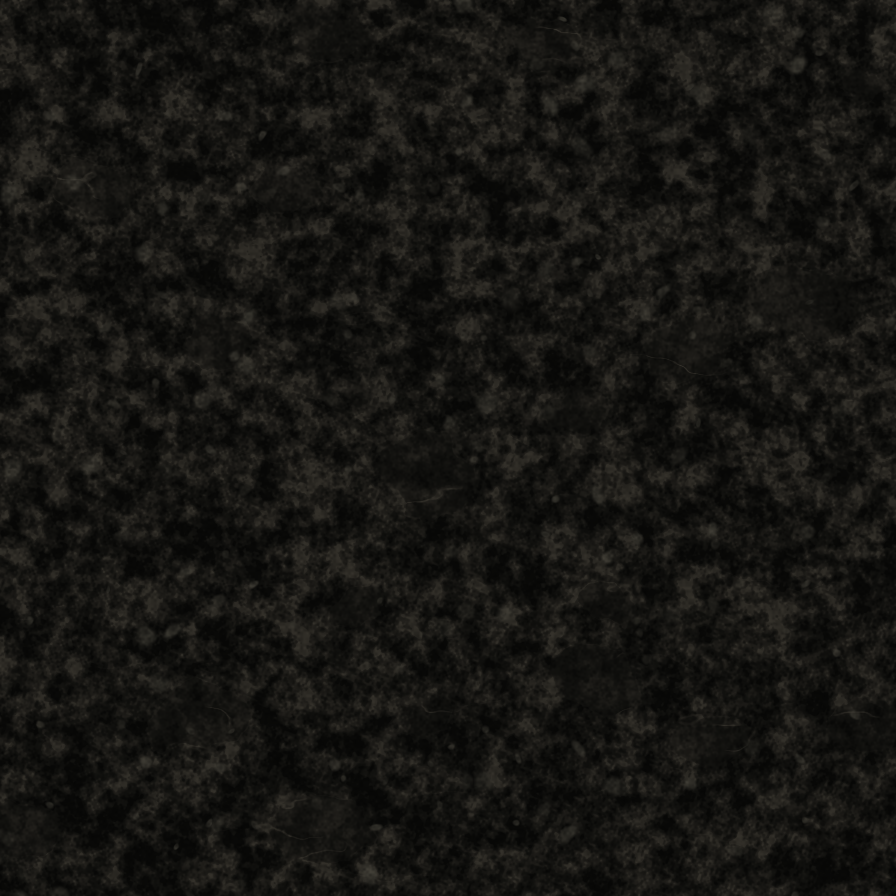
Reproduce this texture procedurally as a three.js fragment shader.

```glsl
varying vec2 vUv;

// Stone colours, from deepest shadow to palest grain
const vec3 BLACK = vec3(0.031, 0.031, 0.026);
const vec3 DARK  = vec3(0.062, 0.061, 0.052);
const vec3 MID   = vec3(0.110, 0.104, 0.090);
const vec3 LIGHT = vec3(0.172, 0.162, 0.140);
const vec3 SPECK = vec3(0.235, 0.226, 0.197);

// Feature sizes, as repeats across the canvas
const float MOTTLE_SCALE = 47.0;
const float CLOUD_SCALE  = 6.0;
const float CLAST_GRID   = 7.0;
const float SPECK_GRID   = 30.0;
const float VEIN_SCALE   = 14.0;
const float GRAIN_SCALE  = 300.0;

// Strengths and shares
const float MOTTLE_GAIN   = 0.77;
const float MOTTLE_SPREAD = 0.109;
const float VEIN_GAIN     = 0.5;
const float TONE_SHIFT    = 0.03;
const float CLOUD_AMOUNT  = 0.4;
const float CLAST_SHARE   = 0.34;
const float CLAST_FLATTEN = 0.7;
const float SPECK_SHARE   = 0.24;
const float VEIN_AMOUNT   = 1.6;
const float GRAIN_AMOUNT  = 0.42;

float hash(vec2 p) {
  return fract(sin(dot(p, vec2(127.1, 311.7))) * 43758.5453);
}

vec2 hash2(vec2 p) {
  return vec2(hash(p), hash(p + 37.3));
}

float noise(vec2 p) {
  vec2 cell = floor(p);
  vec2 f = fract(p);
  f = f * f * (3.0 - 2.0 * f);
  float low  = mix(hash(cell), hash(cell + vec2(1.0, 0.0)), f.x);
  float high = mix(hash(cell + vec2(0.0, 1.0)), hash(cell + 1.0), f.x);
  return mix(low, high, f.y);
}

// Layered noise, rotated per octave to hide the lattice
float fbm(vec2 p, float gain) {
  float sum = 0.0, weight = 1.0, total = 0.0;
  for (int i = 0; i < 4; i++) {
    sum += weight * noise(p);
    total += weight;
    weight *= gain;
    p = mat2(1.6, 1.2, -1.2, 1.6) * p + 17.7;
  }
  return sum / total;
}

vec2 rotate(vec2 p, float angle) {
  float c = cos(angle), s = sin(angle);
  return vec2(c * p.x - s * p.y, s * p.x + c * p.y);
}

// Scattered ragged blobs: x is the body, y is a thin rim
vec2 clasts(vec2 uv) {
  vec2 p = uv * CLAST_GRID;
  float ragged = 0.4 * (fbm(uv * 24.0 + 5.0, 0.5) - 0.5);
  vec2 result = vec2(0.0);
  for (int y = -1; y <= 1; y++)
  for (int x = -1; x <= 1; x++) {
    vec2 cell = floor(p) + vec2(x, y);
    float present = step(hash(cell + 91.0), CLAST_SHARE);
    vec2 d = p - cell - 0.2 - 0.6 * hash2(cell);
    d = rotate(d, 1.2 * (hash(cell + 12.0) - 0.5));
    d.y *= mix(1.0, 1.7, hash(cell + 53.0));
    float edge = length(d) - mix(0.15, 0.42, hash(cell + 71.0)) + ragged;
    float body = 1.0 - smoothstep(-0.04, 0.03, edge);
    float rim = 1.0 - smoothstep(0.0, 0.02, abs(edge));
    result = max(result, present * vec2(body, rim));
  }
  return result;
}

// Small pale crystals with soft, rounded outlines
float specks(vec2 uv) {
  vec2 wobble = vec2(noise(uv * 70.0), noise(uv * 70.0 + 40.0)) - 0.5;
  vec2 p = uv * SPECK_GRID + 0.2 * wobble;
  float result = 0.0;
  for (int y = -1; y <= 1; y++)
  for (int x = -1; x <= 1; x++) {
    vec2 cell = floor(p) + vec2(x, y);
    float present = step(hash(cell + 23.0), SPECK_SHARE);
    vec2 d = rotate(p - cell - hash2(cell + 7.0), 6.28 * hash(cell + 3.0));
    d.y *= mix(1.0, 1.6, hash(cell + 61.0));
    float size = hash(cell + 47.0);
    float radius = mix(0.14, 0.42, size * size);
    float body = 1.0 - smoothstep(0.5 * radius, 1.2 * radius, length(d));
    result = max(result, present * body * mix(0.25, 0.85, hash(cell + 83.0)));
  }
  return result;
}

// Hairline cracks, mostly level, fading in and out
float veins(vec2 uv) {
  vec2 p = uv * VEIN_SCALE * vec2(0.7, 1.5);
  float ridge = abs(fbm(p, VEIN_GAIN) - 0.5);
  float fade = smoothstep(0.35, 0.65, noise(uv * 24.0 + 9.0));
  return (1.0 - smoothstep(0.0, 0.022, ridge)) * fade;
}

void main() {
  // Mottled ground, measured in spreads from its mean
  float tone = (fbm(vUv * MOTTLE_SCALE, MOTTLE_GAIN) - 0.5) / MOTTLE_SPREAD + TONE_SHIFT;
  tone += CLOUD_AMOUNT * (noise(vUv * CLOUD_SCALE + 3.0) - 0.5) + 0.25 * (vUv.y - 0.5);

  // Calmer blobs with rims and cracks
  vec2 clast = clasts(vUv);
  tone = mix(tone, 0.25 * tone - 0.1, CLAST_FLATTEN * clast.x);
  tone += 0.6 * clast.y * noise(vUv * 40.0);
  tone += VEIN_AMOUNT * veins(vUv) * mix(0.25, 1.0, clast.x);

  // Tone to colour, then pale crystals and fine grain
  vec3 color = mix(BLACK, DARK, smoothstep(-1.7, -0.4, tone));
  color = mix(color, MID, smoothstep(-0.5, 0.85, tone));
  color = mix(color, LIGHT, smoothstep(0.75, 1.9, tone));
  color = mix(color, SPECK, specks(vUv) * mix(0.5, 1.0, noise(vUv * 160.0)));
  color *= 1.0 + GRAIN_AMOUNT * (noise(vUv * GRAIN_SCALE) - 0.5);

  gl_FragColor = vec4(color, 1.0);
}
```
